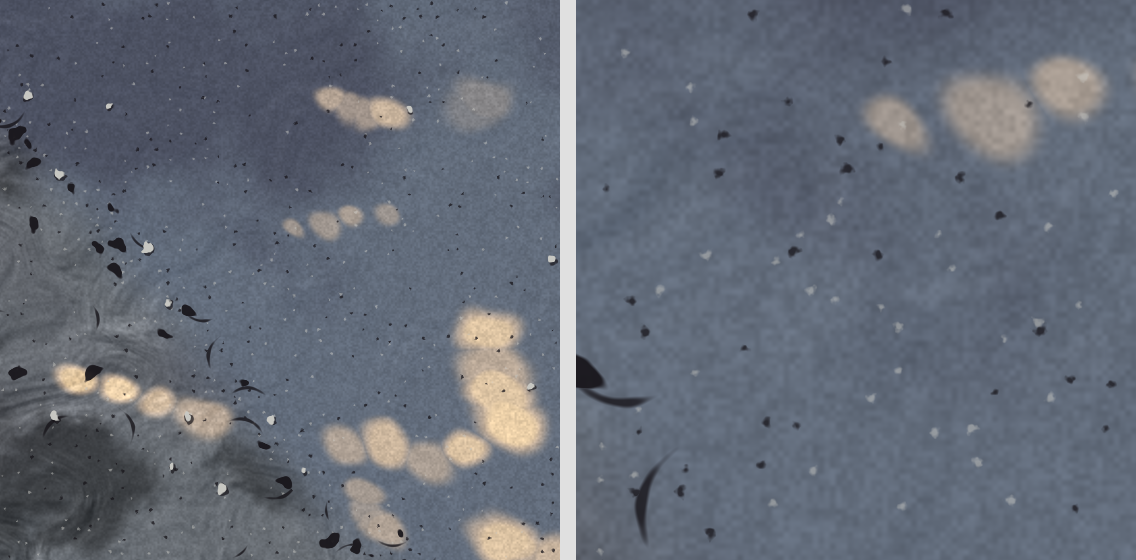
Left, the full canvas; right, a detail of the centre.
A three.js fragment shader for this texture:

```glsl
varying vec2 vUv;

const vec3 DUSK_SAND = vec3(0.30, 0.32, 0.385);
const vec3 SLATE_SAND = vec3(0.385, 0.425, 0.485);
const vec3 DRY_SAND = vec3(0.42, 0.43, 0.435);
const vec3 SUN_SAND = vec3(0.77, 0.69, 0.61);
const vec3 SUN_CORE = vec3(0.93, 0.82, 0.66);
const vec3 WRACK = vec3(0.09, 0.08, 0.10);
const vec3 LEAF_GREEN = vec3(0.12, 0.25, 0.13);
const vec3 LEAF_RUST = vec3(0.45, 0.19, 0.10);
const vec3 SHELL = vec3(0.78, 0.78, 0.76);

float hash(vec2 p) {
  vec3 q = fract(p.xyx * 0.1031);
  q += dot(q, q.yzx + 33.33);
  return fract((q.x + q.y) * q.z);
}

vec2 hash2(vec2 p) {
  return vec2(hash(p), hash(p + 41.7));
}

float noise(vec2 p) {
  vec2 i = floor(p), f = fract(p);
  f = f * f * (3.0 - 2.0 * f);
  return mix(mix(hash(i), hash(i + vec2(1.0, 0.0)), f.x),
             mix(hash(i + vec2(0.0, 1.0)), hash(i + 1.0), f.x), f.y);
}

float fbm(vec2 p) {
  float sum = 0.0, amp = 0.5;
  for (int i = 0; i < 5; i++) {
    sum += amp * noise(p);
    p = mat2(1.6, 1.2, -1.2, 1.6) * p + 7.3;
    amp *= 0.5;
  }
  return sum;
}

vec2 rotate(vec2 p, float a) {
  return vec2(cos(a) * p.x - sin(a) * p.y, sin(a) * p.x + cos(a) * p.y);
}

// Signed distance to the tide line: negative on the trampled side
float tide(vec2 p) {
  return (1.15 * p.x + p.y - 0.80) / 1.52 + 0.06 * (noise(p * 7.0) - 0.5);
}

float height(vec2 p) {
  vec2 warp = vec2(noise(p * 9.0), noise(p * 9.0 + 19.0));
  return fbm(p * 8.0 + 1.5 * warp);
}

// Ragged scattered pieces; density holds (open sand, tide line)
// Returns coverage and a random tint
vec2 flecks(vec2 p, float scale, float seed, float size, float stretch, vec2 density) {
  vec2 found = vec2(0.0);
  for (int y = -1; y <= 1; y++) {
    for (int x = -1; x <= 1; x++) {
      vec2 id = floor(p * scale) + vec2(float(x), float(y));
      vec2 rnd = hash2(id + seed);
      vec2 centre = (id + 0.2 + 0.6 * rnd) / scale;
      float line = tide(centre);
      float chance = mix(density.x, density.y, exp(-line * line / 0.0014));
      float present = step(hash(id + seed + 7.3), chance);
      vec2 d = rotate(p - centre, 6.283 * hash(id + seed + 3.1));
      d.y = (d.y + 0.3 * d.x * d.x / size) / stretch;
      float ragged = 0.7 * size * (noise(p * 1.7 / size + seed) - 0.5);
      float radius = size * mix(0.5, 1.2, rnd.y);
      float edge = 0.0013 / stretch;
      float cover = present * (1.0 - smoothstep(radius - edge, radius + edge, length(d) + ragged));
      if (cover > found.x) found = vec2(cover, hash(id + seed + 5.9));
    }
  }
  return found;
}

// Row of soft sun spots between two ends
float sunTrail(vec2 p, vec2 from, vec2 to, float radius, float strength) {
  float light = 0.0;
  for (int i = 0; i < 4; i++) {
    vec2 rnd = hash2(from * 91.0 + float(i) * 3.7);
    vec2 d = p - mix(from, to, float(i) / 3.0) - (rnd - 0.5) * 0.5 * radius;
    d = rotate(d, 0.35) * vec2(0.85, 1.2);
    float spot = 1.0 - smoothstep(0.5, 1.2, length(d) / (radius * mix(0.75, 1.2, rnd.x)));
    light = max(light, spot * strength * mix(0.65, 1.0, rnd.y));
  }
  return light;
}

float sunlight(vec2 p) {
  p += 0.025 * (vec2(noise(p * 16.0), noise(p * 16.0 + 31.0)) - 0.5);
  float light = sunTrail(p, vec2(0.59, 0.82), vec2(0.69, 0.79), 0.034, 0.75);
  light = max(light, sunTrail(p, vec2(0.83, 0.81), vec2(0.85, 0.82), 0.052, 0.4));
  light = max(light, sunTrail(p, vec2(0.52, 0.60), vec2(0.69, 0.62), 0.027, 0.7));
  light = max(light, sunTrail(p, vec2(0.87, 0.40), vec2(0.90, 0.23), 0.062, 0.95));
  light = max(light, sunTrail(p, vec2(0.62, 0.21), vec2(0.85, 0.18), 0.052, 0.85));
  light = max(light, sunTrail(p, vec2(0.90, 0.03), vec2(1.0, 0.01), 0.065, 0.95));
  light = max(light, sunTrail(p, vec2(0.14, 0.32), vec2(0.36, 0.26), 0.047, 0.95));
  return max(light, sunTrail(p, vec2(0.66, 0.12), vec2(0.69, 0.05), 0.038, 0.7));
}

void main() {
  vec2 p = vUv;
  float rough = 1.0 - smoothstep(-0.10, 0.04, tide(p));

  // Sand tone, footprints and relief
  float tone = fbm(p * 3.5 + 2.0) + 0.22 * (p.x - p.y);
  vec3 color = mix(DUSK_SAND, SLATE_SAND, smoothstep(0.25, 0.62, tone));
  color = mix(color, DRY_SAND, 0.65 * rough);
  vec2 toLight = vec2(-0.002, 0.003);
  float slope = height(p - toLight) - height(p + toLight);
  color += slope * mix(0.18, 1.1, rough);
  color *= 1.0 - 0.40 * rough * smoothstep(0.53, 0.72, fbm(p * 6.0 + 11.0));

  // Dappled sun
  float light = sunlight(p);
  vec3 sun = mix(SUN_SAND, SUN_CORE, smoothstep(0.65, 1.0, light)) + slope * rough;
  color = mix(color, sun, smoothstep(0.0, 0.85, light));

  // Fine grain
  float grain = 0.6 * noise(p * 290.0) + 0.4 * noise(p * 130.0 + 5.0) - 0.5;
  color *= 1.0 + 0.22 * grain;

  // Specks, twigs, wrack, leaves and shells
  float pale = flecks(p, 48.0, 13.0, 0.0025, 0.8, vec2(0.12, 0.35)).x;
  color = mix(color, SHELL, 0.5 * pale);
  float dark = flecks(p, 42.0, 29.0, 0.003, 0.75, vec2(0.14, 0.5)).x;
  float twig = flecks(p, 15.0, 47.0, 0.024, 0.12, vec2(0.05 * rough, 0.3)).x;
  float clump = flecks(p, 26.0, 61.0, 0.015, 0.6, vec2(0.025 * rough, 0.45)).x;
  color = mix(color, WRACK, max(0.75 * dark, max(0.8 * twig, 0.93 * clump)));
  vec2 leaf = flecks(p, 12.0, 83.0, 0.020, 0.5, vec2(0.02 * rough, 0.22));
  vec3 leafColor = mix(LEAF_GREEN, LEAF_RUST, step(0.7, leaf.y));
  color = mix(color, leafColor * (0.5 + noise(p * 110.0)), leaf.x);
  vec2 shellDensity = vec2(0.05, 0.14);
  float shade = flecks(p + vec2(-0.002, 0.003), 14.0, 97.0, 0.010, 0.75, shellDensity).x;
  float shell = flecks(p, 14.0, 97.0, 0.009, 0.75, shellDensity).x;
  color = mix(mix(color, WRACK, 0.7 * shade), SHELL, shell);

  gl_FragColor = vec4(color, 1.0);
}
```
